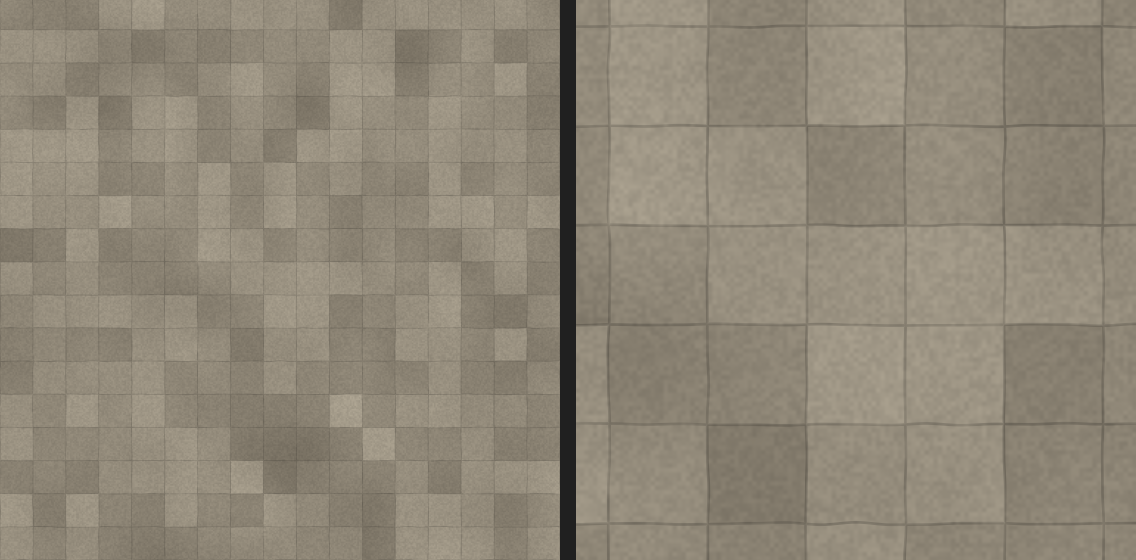
Left: the whole. Right: its middle third, enlarged.
Give the GLSL for this texture, as a Shadertoy shader.

```glsl
// Square stone-grey carpet tiles, each with its own flat tone, under soft cloudy wear.
// Tile tones are hashed per cell and blended at slightly wavy edges; thin faint
// joints and a fine fibre grain are laid on top.

const vec2  TILES = vec2(17.0, 16.9);         // repeats across and up
const vec3  DARK_TONE = vec3(0.465, 0.435, 0.380);
const vec3  LIGHT_TONE = vec3(0.675, 0.640, 0.570);
const float TILE_CONTRAST = 0.56;             // tone spread between tiles
const float CLOUD_CONTRAST = 0.50;            // tone spread of the wear
const float CLOUD_SCALE = 11.0;
const float JOINT_HALF_WIDTH = 0.0008;        // in canvas units
const float JOINT_DARKNESS = 0.17;
const float EDGE_WAVER = 0.025;               // in tile units
const float GRAIN_SCALE = 380.0;
const float GRAIN_CONTRAST = 0.13;

// Integer hash of a lattice point, 0 to 1
float hash(vec2 p) {
    uvec2 q = uvec2(ivec2(p) + 4096);
    uint h = q.x * 374761393u + q.y * 668265263u;
    h = (h ^ (h >> 13)) * 1274126177u;
    h = (h ^ (h >> 16)) * 2246822519u;
    h ^= h >> 15;
    return float(h & 65535u) / 65535.0;
}

// Smooth value noise, 0 to 1
float noise(vec2 p) {
    vec2 i = floor(p);
    vec2 f = fract(p);
    f = f * f * (3.0 - 2.0 * f);
    return mix(mix(hash(i), hash(i + vec2(1, 0)), f.x),
               mix(hash(i + vec2(0, 1)), hash(i + vec2(1, 1)), f.x), f.y);
}

// Tone of one tile, centred on zero
float tileTone(vec2 cell) {
    return hash(cell + vec2(73, 19)) - 0.5;
}

void mainImage(out vec4 fragColor, in vec2 fragCoord) {
    vec2 uv = fragCoord / iResolution.xy;
    vec2 pixel = 1.0 / iResolution.xy;

    // Wavy tile grid, shifted so that joints fall at the middle of each cell
    vec2 waver = vec2(noise(uv * 48.0), noise(uv * 48.0 + 200.0)) - 0.5;
    vec2 grid = uv * TILES + waver * EDGE_WAVER - 0.5;
    vec2 cell = floor(grid);
    vec2 local = fract(grid) - 0.5;

    // Four neighbouring tones meet with smoothed edges
    vec2 soft = pixel * TILES * 0.8;
    vec2 side = smoothstep(-soft, soft, local);
    float tone = mix(
        mix(tileTone(cell), tileTone(cell + vec2(1, 0)), side.x),
        mix(tileTone(cell + vec2(0, 1)), tileTone(cell + vec2(1, 1)), side.x),
        side.y) * TILE_CONTRAST;

    // Cloudy wear that runs across the tiles
    float cloud = 0.65 * noise(uv * CLOUD_SCALE + 31.0)
                + 0.35 * noise(uv * CLOUD_SCALE * 0.5 + 57.0) - 0.5;
    tone += 0.5 + cloud * CLOUD_CONTRAST;
    vec3 color = mix(DARK_TONE, LIGHT_TONE, clamp(tone, 0.0, 1.0));

    // Faint joints of uneven strength, filtered by pixel coverage
    vec2 jointDistance = abs(local) / TILES;
    vec2 coverage = clamp((JOINT_HALF_WIDTH - jointDistance) / pixel + 0.5, 0.0, 1.0);
    coverage *= min(vec2(1.0), 2.0 * JOINT_HALF_WIDTH / pixel);
    float strength = mix(0.55, 1.25, noise(uv * 60.0 + 90.0));
    color *= 1.0 - JOINT_DARKNESS * strength * max(coverage.x, coverage.y);

    // Fine fibre grain
    float grain = 0.7 * noise(uv * GRAIN_SCALE) + 0.3 * noise(uv * GRAIN_SCALE * 0.53 + 11.0) - 0.5;
    color *= 1.0 + grain * GRAIN_CONTRAST;

    fragColor = vec4(color, 1.0);
}
```
